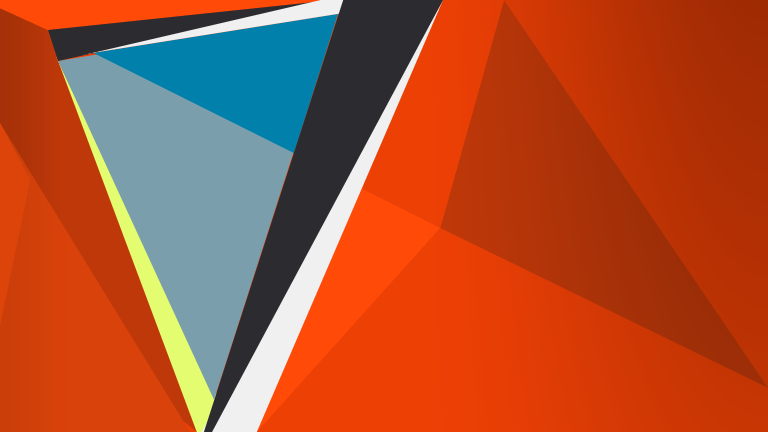
Reproduce this background procedurally as a Shadertoy shader.

```glsl
#define FLAME    vec3(1.00, 0.29, 0.03)
#define ORANGE   vec3(0.93, 0.25, 0.02)
#define RUST     vec3(0.75, 0.22, 0.035)
#define CLAY     vec3(0.85, 0.26, 0.04)
#define CHARCOAL vec3(0.17, 0.17, 0.19)
#define PAPER    vec3(0.94, 0.94, 0.94)
#define LIME     vec3(0.89, 0.99, 0.44)
#define SLATE    vec3(0.48, 0.62, 0.67)
#define TEAL     vec3(0.00, 0.50, 0.67)
#define RIGHT_FALLOFF 0.31
#define LEFT_FALLOFF  0.13

// The canvas spans 16 by 9 units.
const vec2 CANVAS = vec2(16.0, 9.0);

// Signed distance to the line through a and b, positive on its left.
float lineSide(vec2 p, vec2 a, vec2 b) {
    vec2 e = normalize(b - a);
    return e.x * (p.y - a.y) - e.y * (p.x - a.x);
}

// Smooth coverage of a triangle of either winding.
float triangle(vec2 p, vec2 a, vec2 b, vec2 c) {
    float winding = sign(lineSide(c, a, b));
    float inside = winding * min(winding * lineSide(p, a, b) * winding,
                                 winding * lineSide(p, a, b) * winding);
    inside = min(winding * lineSide(p, a, b),
             min(winding * lineSide(p, b, c), winding * lineSide(p, c, a)));
    float pixel = CANVAS.y / iResolution.y;
    return clamp(0.5 + inside / pixel, 0.0, 1.0);
}

void paint(inout vec3 color, vec2 p, vec2 a, vec2 b, vec2 c, vec3 tint) {
    color = mix(color, tint, triangle(p, a, b, c));
}

void mainImage(out vec4 fragColor, in vec2 fragCoord) {
    vec2 p = fragCoord / iResolution.xy * CANVAS;

    // Corners shared by several facets
    vec2 apex   = vec2(10.5, 9.0);
    vec2 pivot  = vec2(9.17, 4.25);
    vec2 corner = vec2(16.0, 0.92);
    vec2 foot   = vec2(5.35, 0.0);
    vec2 bandTip = vec2(9.23, 9.0);
    vec2 shoulder = vec2(1.0, 8.375);
    vec2 hinge  = vec2(1.21, 7.73);
    vec2 notch  = vec2(1.94, 7.90);
    vec2 heel   = vec2(4.10, 0.0);
    vec2 rim    = vec2(7.04, 8.71);

    // Warm facets on the right, darkening toward the upper right
    vec3 color = ORANGE;
    paint(color, p, vec2(10.1, 9.0), vec2(16.0, 9.0), corner, ORANGE * 0.97);
    paint(color, p, apex, pivot, corner, RUST);
    paint(color, p, apex, pivot, vec2(-0.27, 9.0), ORANGE);
    paint(color, p, vec2(6.0, 5.84), pivot, foot, FLAME);
    float height = mix(0.5, 1.0, p.y / CANVAS.y);
    color *= 1.0 - RIGHT_FALLOFF * height * smoothstep(8.5, 16.0, p.x);

    // Warm facets on the left, darkening toward the edge
    float leftShade = 1.0 - LEFT_FALLOFF * (1.0 - smoothstep(0.0, 1.5, p.x));
    paint(color, p, shoulder, heel, vec2(-16.0, 16.1), RUST * leftShade);
    vec2 fold = vec2(0.0, 6.44);
    vec3 clay = CLAY * mix(1.0, leftShade, 0.5);
    paint(color, p, fold, vec2(3.96, 0.0), vec2(0.0), clay);
    paint(color, p, fold, vec2(0.63, 5.25), vec2(0.0, 2.2), CLAY * 1.02);
    paint(color, p, vec2(-0.37, 9.0), shoulder, vec2(6.95, 9.0), FLAME);

    // Cool panel with its lime sliver
    paint(color, p, hinge, heel, vec2(4.9, 0.0), LIME);
    paint(color, p, hinge, rim, vec2(4.46, 0.67), SLATE);
    paint(color, p, notch, rim, vec2(6.125, 5.81), TEAL);

    // Dark and light frame
    paint(color, p, shoulder, vec2(6.95, 9.0), hinge, CHARCOAL);
    paint(color, p, notch, vec2(7.2, 9.12), vec2(7.6, 8.8), PAPER);
    paint(color, p, bandTip, vec2(4.2, 0.0), foot, PAPER);
    paint(color, p, vec2(7.15, 9.0), bandTip, vec2(3.99, -0.8), CHARCOAL);

    fragColor = vec4(color, 1.0);
}
```
